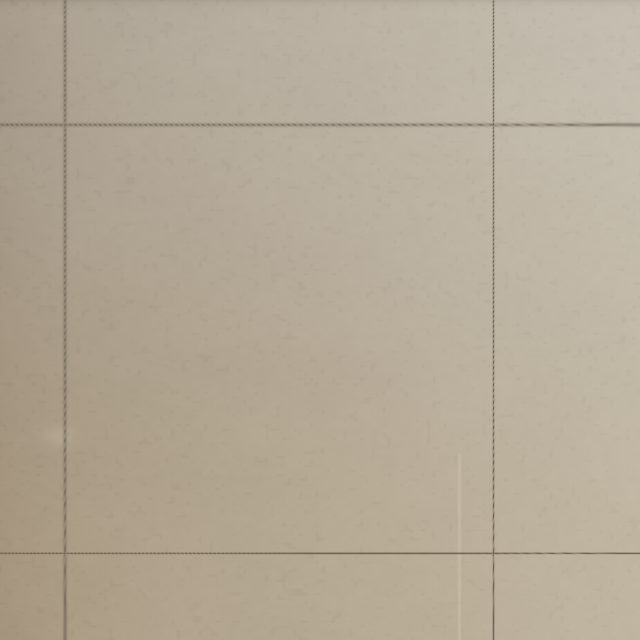
Give the GLSL for this texture, as a WebGL 1 fragment shader.

```glsl
precision highp float;
// Large beige stone tiles with thin beaded joints, soft side light and faint wear.
uniform vec2 u_resolution;

#define PITCH 0.6695                   // tile size, joint to joint
#define JOINT_ORIGIN vec2(0.1016, 0.1354)
#define SHARP_WIDTH 0.0014             // half width of the crisp joints
#define SOFT_WIDTH 0.0028              // half width of the blurred joints
#define SOFT_BEADS 132.0               // bead frequency of the blurred joints
#define SHARP_BEADS 175.0
#define BEAD_SLANT 110.0
#define GRAIN 0.016
#define GROUT vec3(0.37, 0.33, 0.28)
#define SHEEN vec3(0.82, 0.78, 0.71)

const float TAU = 6.28318;

float hash(vec2 p) {
  vec3 q = fract(vec3(p.xyx) * 0.1031);
  q += dot(q, q.yzx + 33.33);
  return fract((q.x + q.y) * q.z);
}

float noise(vec2 p) {
  vec2 cell = floor(p), f = fract(p);
  f = f * f * (3.0 - 2.0 * f);
  return mix(mix(hash(cell), hash(cell + vec2(1.0, 0.0)), f.x),
             mix(hash(cell + vec2(0.0, 1.0)), hash(cell + 1.0), f.x), f.y);
}

float fbm(vec2 p) {
  float sum = 0.0, gain = 0.5;
  for (int i = 0; i < 4; i++) {
    sum += gain * noise(p);
    p = p * 2.03 + 17.3;
    gain *= 0.5;
  }
  return sum;
}

// Signed distance to the nearest joint (x) and the index of that joint (y).
vec2 nearestJoint(float coord, float origin) {
  float cell = (coord - origin) / PITCH;
  float index = floor(cell + 0.5);
  return vec2((cell - index) * PITCH, index);
}

// Joint coverage; slanted beads stretch into a solid line as along nears 1.
float joint(float across, float along, float softness, float beadDepth, float px) {
  float width = max(mix(SHARP_WIDTH, SOFT_WIDTH, softness), 0.7 * px);
  float beads = mix(SHARP_BEADS, SOFT_BEADS, softness);
  float phase = beads * (along - along * along * along / 3.0);
  float wave = TAU * (phase + BEAD_SLANT * across);
  float resolved = 1.0 - smoothstep(0.4, 0.8, beads * px);
  float fade = 1.0 - 0.6 * smoothstep(0.85, 1.0, along);
  float d = (across + 0.0005 * softness * sin(TAU * phase)) / width;
  float bead = 1.0 - beadDepth * resolved * fade * (0.5 + 0.5 * cos(wave));
  return exp(-d * d) * bead * mix(0.85, 0.66, softness);
}

// Broad light falling from the upper right, dimmed at the left and top edges.
vec3 tileLight(vec2 uv) {
  vec3 low = mix(vec3(0.675, 0.615, 0.525), vec3(0.750, 0.710, 0.630), uv.x);
  vec3 high = mix(vec3(0.685, 0.645, 0.585), vec3(0.775, 0.745, 0.690), uv.x);
  vec3 color = mix(low, high, smoothstep(0.0, 1.0, uv.y));
  color -= vec3(0.030, 0.034, 0.036) * exp(-uv.x * 9.0);
  vec2 dip = (uv - vec2(0.25, 0.48)) / vec2(0.40, 0.30);
  color -= vec3(0.012, 0.014, 0.016) * exp(-dot(dip, dip));
  return color - 0.05 * exp((uv.y - 1.0) * 160.0);
}

// Pale vertical scuff, a round glint and a faint flat mark.
float wear(vec2 uv, float px) {
  float edge = max(0.0012, px);
  float streak = 1.0 - smoothstep(0.0026 - edge, 0.0026 + edge, abs(uv.x - 0.718));
  streak *= 1.0 - smoothstep(0.288, 0.295, uv.y);
  vec2 glint = (uv - vec2(0.095, 0.319)) / vec2(0.026, 0.016);
  vec2 flatMark = (uv - vec2(0.81, 0.465)) / vec2(0.045, 0.003);
  return 0.36 * streak + 0.24 * exp(-dot(glint, glint))
       + 0.10 * exp(-dot(flatMark, flatMark));
}

void main() {
  vec2 uv = gl_FragCoord.xy / u_resolution;
  float px = 1.0 / min(u_resolution.x, u_resolution.y);

  // Stone surface: cloudy tone, fine grain and sparse darker pits
  vec3 color = tileLight(uv);
  color += GRAIN * (fbm(uv * vec2(7.0, 12.0)) - 0.47);
  color += GRAIN * (fbm(uv * vec2(75.0, 95.0) + 40.0) - 0.47);
  color -= GRAIN * smoothstep(0.74, 0.95, noise(uv * vec2(115.0, 140.0) + 9.0));
  color = mix(color, SHEEN, wear(uv, px));

  // Joints: blurred at the left and top, crisp at the right and bottom
  vec2 upright = nearestJoint(uv.x, JOINT_ORIGIN.x);
  vec2 level = nearestJoint(uv.y, JOINT_ORIGIN.y);
  float softUpright = 1.0 - clamp(upright.y, 0.0, 1.0);
  float softLevel = clamp(level.y, 0.0, 1.0);
  float solidMiddle = smoothstep(0.08, 0.30, abs(uv.x - 0.6));
  float levelDepth = mix(0.5 * solidMiddle, 0.6, softLevel);
  float lines = max(joint(upright.x, 1.0 - uv.y, softUpright, 0.6, px),
                    joint(level.x, uv.x, softLevel, levelDepth, px));
  color = mix(color, GROUT, lines);

  gl_FragColor = vec4(color, 1.0);
}
```
